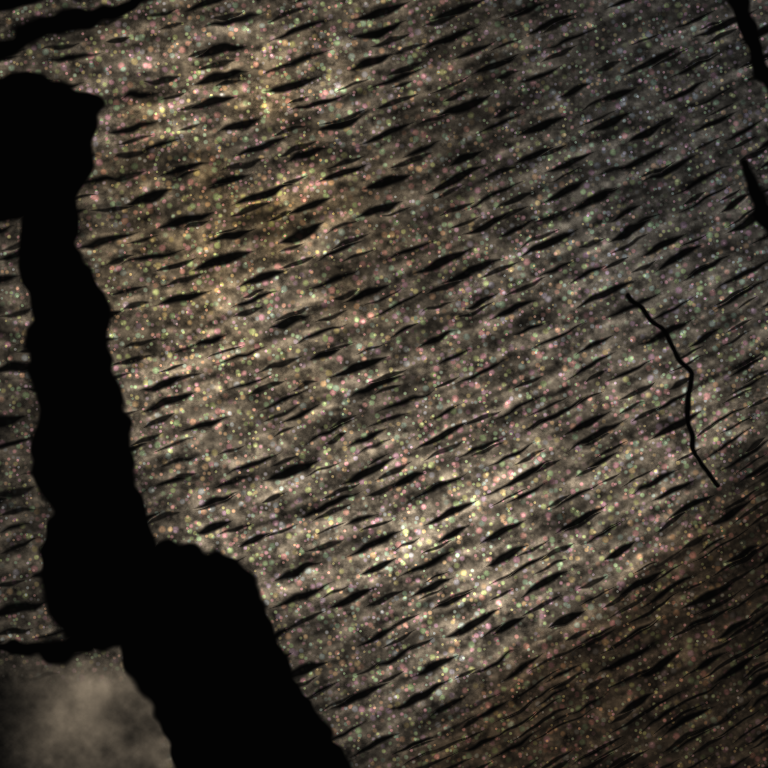
A Shadertoy shader for this texture:

```glsl
const vec3 WOOD = vec3(1.06, 0.95, 0.80);
const vec3 GOLD = vec3(1.18, 0.95, 0.62);
const vec3 BROWN = vec3(1.12, 0.91, 0.68);
const vec3 ASH = vec3(1.0, 0.95, 0.87);
const vec3 VOID_BLACK = vec3(0.012, 0.011, 0.010);

float hash(vec2 p) {
    return fract(sin(dot(p, vec2(127.1, 311.7))) * 43758.5453);
}

float noise(vec2 p) {
    vec2 i = floor(p), f = fract(p);
    f = f * f * (3.0 - 2.0 * f);
    return mix(mix(hash(i), hash(i + vec2(1, 0)), f.x),
               mix(hash(i + vec2(0, 1)), hash(i + vec2(1, 1)), f.x), f.y);
}

float fbm(vec2 p) {
    float sum = 0.0, amp = 0.53;
    for (int i = 0; i < 4; i++) {
        sum += amp * noise(p);
        p = p * 2.03 + 17.3;
        amp *= 0.5;
    }
    return sum;
}

float spot(vec2 p, vec2 centre, float radius) {
    vec2 d = (p - centre) / radius;
    return exp(-dot(d, d));
}

// Distance to a capsule whose radius changes from ra to rb
float taper(vec2 p, vec2 a, vec2 b, float ra, float rb) {
    vec2 d = b - a;
    float t = clamp(dot(p - a, d) / dot(d, d), 0.0, 1.0);
    return length(p - a - d * t) - mix(ra, rb, t);
}

// Soft glinting grains: x is brightness, y is a random id
vec2 glints(vec2 p, float rarity) {
    vec2 cell = floor(p), best = vec2(0.0, 0.5);
    for (int j = -1; j <= 1; j++)
    for (int i = -1; i <= 1; i++) {
        vec2 c = cell + vec2(i, j);
        vec2 centre = c + 0.1 + 0.8 * vec2(hash(c), hash(c + 31.7));
        float size = mix(0.45, 0.8, hash(c + 57.1));
        float glow = pow(hash(c + 83.9), rarity);
        glow *= 1.0 - smoothstep(0.15, size, length(p - centre));
        if (glow > best.x) best = vec2(glow, hash(c + 11.3));
    }
    return best;
}

// Tapered dark slits, one at most in each cell along the grain
float pores(vec2 grain, vec2 size, float share) {
    vec2 q = grain / size;
    q.x += 9.0 * hash(vec2(floor(q.y), 4.2));
    vec2 c = floor(q), f = fract(q);
    float halfLength = mix(0.25, 0.49, hash(c + 2.1));
    float thick = mix(0.07, 0.2, hash(c + 5.7));
    float middle = mix(0.33, 0.67, hash(c + 8.3)) + 0.12 * (f.x - 0.5);
    float s = (f.x - 0.5) / halfLength;
    float width = (thick + 0.1) * (1.0 - s * s) - 0.1;
    float slit = 1.0 - smoothstep(-0.09, 0.09, abs(f.y - middle) - width);
    return slit * step(hash(c + 13.9), share);
}

float wideCracks(vec2 p) {
    float d = taper(p, vec2(-0.06, 0.81), vec2(0.03, 0.81), 0.1, 0.1);
    d = min(d, taper(p, vec2(0.06, 0.74), vec2(0.14, 0.22), 0.038, 0.073));
    d = min(d, taper(p, vec2(0.235, 0.205), vec2(0.36, -0.04), 0.088, 0.105));
    d = min(d, taper(p, vec2(-0.02, 0.15), vec2(0.12, 0.155), 0.008, 0.014));
    d = min(d, taper(p, vec2(-0.02, 0.94), vec2(0.2, 1.01), 0.014, 0.01));
    d = min(d, taper(p, vec2(-0.03, 1.02), vec2(0.09, 1.03), 0.04, 0.025));
    d = min(d, taper(p, vec2(0.97, 1.0), vec2(1.01, 0.87), 0.014, 0.012));
    return min(d, taper(p, vec2(0.977, 0.78), vec2(1.01, 0.7), 0.006, 0.014));
}

float hairCrack(vec2 p) {
    vec2 path[6] = vec2[6](vec2(0.82, 0.616), vec2(0.866, 0.57), vec2(0.898, 0.512),
                           vec2(0.892, 0.466), vec2(0.901, 0.408), vec2(0.935, 0.368));
    float d = 1.0;
    for (int i = 0; i < 5; i++) d = min(d, taper(p, path[i], path[i + 1], 0.003, 0.003));
    return d;
}

void mainImage(out vec4 fragColor, in vec2 fragCoord) {
    vec2 p = fragCoord / iResolution.y;

    // Coordinates that follow the bending grain
    vec2 grain = vec2(1.1 * p.x + 0.4 * p.y,
                      p.y - 0.2 * p.x - 0.225 * p.x * p.x + 0.2 * p.x * (p.y - 0.5));
    grain.y += 0.010 * (noise(p * 18.0) - 0.5) + 0.005 * (noise(p * 65.0) - 0.5);

    // Broad light and the darker ring at the lower right
    float ring = (p.x - 0.48) * 0.62 - p.y * 0.78 + 0.02 * (noise(p * 9.0) - 0.5);
    float brown = smoothstep(-0.02, 0.06, ring);
    float light = 0.24 + 0.24 * spot(p, vec2(0.34, 0.95), 0.22)
                + 0.2 * spot(p, vec2(0.28, 0.58), 0.26)
                + 0.3 * spot(p, vec2(0.56, 0.32), 0.27)
                + 0.14 * spot(p, vec2(0.85, 0.55), 0.2);
    light *= mix(1.0, 0.6, brown) * (0.65 + 0.7 * fbm(p * 7.0));

    // Fibres, grit and glints
    float streak = noise(grain * vec2(14.0, 62.0)) * 0.6 + noise(grain * vec2(30.0, 140.0)) * 0.4;
    float grit = fbm(p * 95.0);
    vec2 coarse = glints(p * 115.0, 2.5);
    vec2 fine = glints(p * 190.0 + 7.0, 5.0);
    float tone = light * (0.2 + 1.15 * streak) * (0.2 + 1.4 * grit);
    tone += coarse.x * (0.02 + 0.75 * light) * (0.35 + 0.9 * streak);
    tone += fine.x * (0.16 + 0.45 * light);

    // Slits in the wood
    float slits = max(pores(grain, vec2(0.125, 0.036), 0.85),
                      0.8 * pores(grain + 0.37, vec2(0.085, 0.023), 0.45));
    slits = max(slits, brown * 0.85 * pores(grain + 0.71, vec2(0.16, 0.021), 0.8));
    slits = max(slits, 0.7 * spot(vec2(ring, 0.0), vec2(0.0), 0.008) * noise(p * 12.0));
    tone *= 1.0 - 0.93 * slits;

    // Unfocused corner at the lower left
    float blurred = (1.0 - smoothstep(0.1, 0.17, p.y)) * (1.0 - smoothstep(0.2, 0.26, p.x));
    float haze = 0.05 + 0.5 * fbm(p * 17.0) * smoothstep(-0.02, 0.08, p.x) + 0.1 * (grit - 0.5);
    tone = mix(tone, haze, blurred);

    // Tints
    vec3 tint = mix(WOOD, ASH, smoothstep(0.55, 0.85, p.x) * smoothstep(0.4, 0.8, p.y));
    tint = mix(tint, GOLD, 0.75 * spot(p, vec2(0.31, 0.75), 0.23) * noise(p * 22.0));
    tint = mix(tint, BROWN, brown);
    float id = fine.x > coarse.x ? fine.y : coarse.y;
    float glint = smoothstep(0.05, 0.5, max(coarse.x, fine.x)) * (1.0 - blurred);
    tint *= 1.0 + 0.12 * glint * cos(6.2832 * (id + vec3(0.0, 0.33, 0.67)));
    vec3 colour = 0.012 + tint * tone;

    // Open cracks with ragged edges
    vec2 ragged = p + 0.03 * (vec2(noise(p * 15.0), noise(p * 15.0 + 40.0)) - 0.5)
                + 0.012 * (vec2(noise(p * 60.0), noise(p * 60.0 + 80.0)) - 0.5);
    float open = 1.0 - smoothstep(-0.004, 0.005, wideCracks(ragged));
    open = max(open, 1.0 - smoothstep(-0.002, 0.002, hairCrack(mix(p, ragged, 0.5))));
    fragColor = vec4(mix(clamp(colour, 0.0, 1.0), VOID_BLACK, open), 1.0);
}
```
